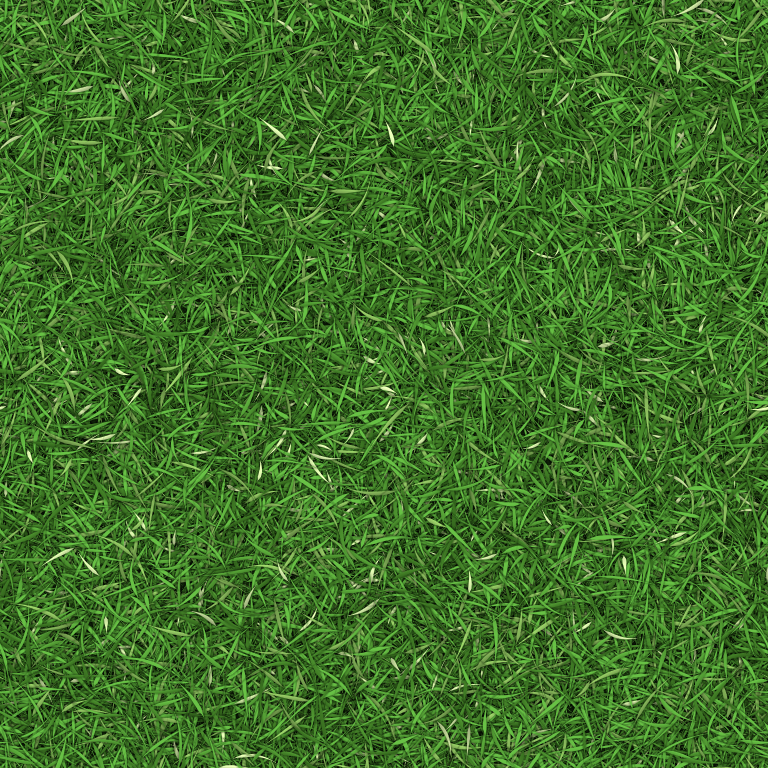
A WebGL 1 fragment shader for this texture:

```glsl
precision highp float;
// A dense lawn seen from above: layered slender grass blades with pale dry straws, tiling.

uniform vec2 u_resolution;

const float CELLS = 26.0;    // blade cells per side, whole so the lawn wraps
const float PATCHES = 7.0;   // broad light and dark patches per side
const int LAYERS = 38;       // blades stacked from soil to top

const vec3 SOIL   = vec3(0.07, 0.15, 0.04);
const vec3 DEEP   = vec3(0.17, 0.34, 0.09);
const vec3 LEAF   = vec3(0.26, 0.50, 0.15);
const vec3 BRIGHT = vec3(0.37, 0.69, 0.24);
const vec3 PALE   = vec3(0.54, 0.73, 0.36);
const vec3 STRAW  = vec3(0.84, 0.93, 0.66);

// Four random values from a cell and a seed.
vec4 hash4(vec3 p) {
  vec4 q = fract(p.xyzx * vec4(0.1031, 0.1030, 0.0973, 0.1099));
  q += dot(q, q.wzxy + 33.33);
  return fract((q.xxyz + q.yzzw) * q.zywx);
}

// Value noise that repeats after the given period.
float wrappedNoise(vec2 p, float period, float seed) {
  vec2 cell = floor(p);
  vec2 f = fract(p);
  f = f * f * (3.0 - 2.0 * f);
  vec2 a = mod(cell, period);
  vec2 b = mod(cell + 1.0, period);
  float low = mix(hash4(vec3(a, seed)).x, hash4(vec3(b.x, a.y, seed)).x, f.x);
  float high = mix(hash4(vec3(a.x, b.y, seed)).x, hash4(vec3(b, seed)).x, f.x);
  return mix(low, high, f.y);
}

// Green ramp from shaded soil to sunlit leaf.
vec3 grassColor(float tone) {
  vec3 color = mix(SOIL, DEEP, clamp(tone * 3.0, 0.0, 1.0));
  color = mix(color, LEAF, clamp(tone * 3.0 - 1.0, 0.0, 1.0));
  return mix(color, BRIGHT, clamp(tone * 3.0 - 2.0, 0.0, 1.35));
}

// Blade along the x axis: signed edge distance, position along, position across.
vec3 bladeShape(vec2 p, float halfLength, float halfWidth, float bend) {
  float along = p.x / halfLength;
  float slope = 2.0 * bend * along;
  float offset = p.y - bend * halfLength * (along * along - 0.3);
  offset /= sqrt(1.0 + slope * slope);
  float taper = min(1.0, min(0.85 * (1.0 - along), 2.5 * (1.0 + along)));
  float across = clamp(offset / halfWidth, -1.0, 1.0);
  return vec3(abs(offset) - halfWidth * taper, along, across);
}

// Paints one blade and its soft contact shadow over the colour below.
vec3 paintBlade(vec3 below, vec2 p, vec4 look, vec4 form, float depth, float patchTone, float pixel) {
  float angle = 6.2832 * look.x;
  vec2 axis = vec2(cos(angle), sin(angle));
  vec2 local = vec2(dot(p, axis), dot(p, vec2(-axis.y, axis.x)));

  float pale = step(0.85, look.y);
  float straw = step(0.965, look.y);
  float halfLength = mix(0.36, 0.98, form.x) * (1.0 - 0.3 * straw);
  float halfWidth = mix(0.034, 0.068, form.y);
  float bend = (form.z - 0.5) * 0.45;
  vec3 shape = bladeShape(local, halfLength, halfWidth, bend);

  float shadow = 1.0 - smoothstep(0.0, 0.085, shape.x);
  float cover = clamp(0.5 - shape.x / pixel, 0.0, 1.0);

  float light = 0.12 * shape.z * axis.x + 0.13 * shape.y;
  float tone = 0.73 + 0.23 * depth + 0.78 * (look.z - 0.5) + light + patchTone;
  vec3 color = grassColor(tone);
  vec3 dry = mix(PALE, STRAW, straw) * (0.98 + 0.3 * (look.w - 0.5) + light);
  color = mix(color, dry, pale);
  vec3 shaded = below * (1.0 - shadow * vec3(0.25, 0.23, 0.27));
  return mix(shaded, color, cover);
}

// Paints one wrapped layer holding a blade in every cell.
vec3 paintLayer(vec3 below, vec2 uv, float layer, float depth, float patchTone, float pixel) {
  vec2 grid = uv * CELLS + CELLS * hash4(vec3(layer, 5.0, 71.0)).xy;
  vec2 home = floor(grid);
  vec3 color = below;
  for (int y = -1; y <= 1; y++) {
    for (int x = -1; x <= 1; x++) {
      vec2 cell = home + vec2(float(x), float(y));
      vec2 id = mod(cell, CELLS);
      vec4 look = hash4(vec3(id, layer + 11.0));
      vec4 form = hash4(vec3(id, layer + 83.0));
      vec2 center = cell + vec2(form.w, fract(look.w * 7.0 + form.z * 5.0));
      color = paintBlade(color, grid - center, look, form, depth, patchTone, pixel);
    }
  }
  return color;
}

void main() {
  vec2 uv = gl_FragCoord.xy / u_resolution;
  float pixel = CELLS / min(u_resolution.x, u_resolution.y);
  float patchTone = 0.12 * (wrappedNoise(uv * PATCHES, PATCHES, 3.0) - 0.5);

  vec3 color = SOIL;
  for (int i = 0; i < LAYERS; i++) {
    float layer = float(i);
    float depth = layer / float(LAYERS - 1);
    color = paintLayer(color, uv, layer, depth, patchTone, pixel);
  }
  gl_FragColor = vec4(color, 1.0);
}
```
